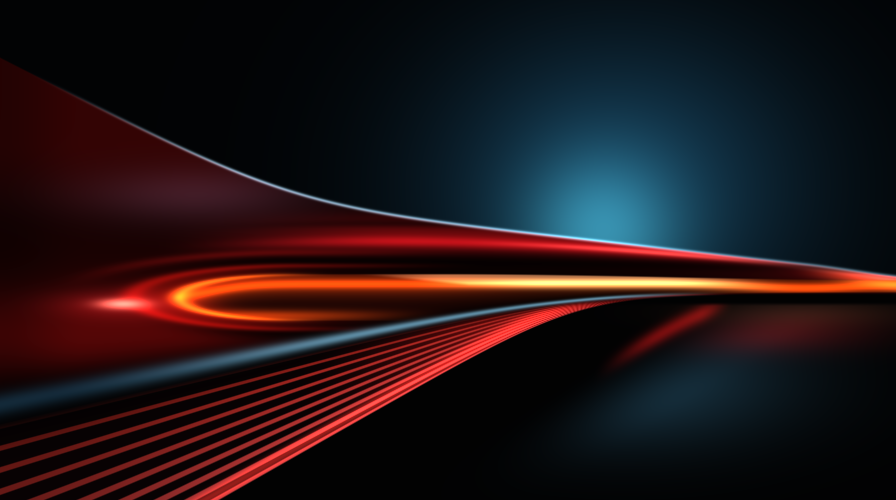
Give the GLSL for this background, as a Shadertoy shader.

```glsl
// Glossy red swoosh with a molten slit and striped ribbon, lit by a teal glow.

float glow(float d, float w) { return exp(-d * d / (w * w)); }

// Smooth minimum of two heights, rounded over k.
float softMin(float a, float b, float k) {
    return min(a, b) - k * log(1.0 + exp(-abs(a - b) / k));
}

// Heights of the main contours at a given x.
float bodyTop(float x) {
    return 0.651 - 0.2 * x + 0.0454 * log(1.0 + exp((0.324 - x) / 0.063))
         - 0.004 * smoothstep(0.9, 1.0, x);
}
float railHeight(float x) { return softMin(0.186 + 0.36 * x, 0.415, 0.026); }
float ribbonEdge(float x) { return softMin(1.02 * x - 0.249, 0.412, 0.047); }

vec3 backdrop(vec2 p) {
    vec3 col = vec3(0.006, 0.011, 0.017);
    col += vec3(0.07, 0.22, 0.31) * exp(-dot((p - vec2(0.69, 0.63)) / vec2(0.21, 0.31),
                                             (p - vec2(0.69, 0.63)) / vec2(0.21, 0.31)));
    float core = length((p - vec2(0.672, 0.53)) / vec2(0.085, 0.15));
    return col + vec3(0.15, 0.36, 0.39) * exp(-core * core);
}

vec3 body(vec2 p, float top) {
    // Broad lacquer shading, darker toward the right.
    float red = 0.09 + 0.11 * smoothstep(0.54, 0.72, p.y) + 0.24 * glow(p.y - 0.33, 0.09);
    red *= mix(1.0, 0.22, smoothstep(0.2, 0.5, p.x)) * mix(0.7, 1.0, smoothstep(0.0, 0.1, p.x));
    vec3 col = red * vec3(1.0, 0.07, 0.07);
    col += vec3(0.13, 0.10, 0.14) * glow(p.y - 0.61, 0.055) * glow(p.x - 0.22, 0.13);

    // Bright fold below the upper contour.
    float fold = p.y - 0.517 + 0.23 * (p.x - 0.42) * (p.x - 0.42);
    float along = smoothstep(0.17, 0.47, p.x);
    col += along * (vec3(0.38, 0.03, 0.04) * glow(fold - 0.012, 0.038)
                  + vec3(0.40, 0.04, 0.06) * glow(fold, 0.011));
    col *= 1.0 - 0.45 * along * glow(fold - 0.036, 0.008);
    col += vec3(0.4, 0.25, 0.22) * glow(fold, 0.005) * smoothstep(0.5, 0.75, p.x);

    // Rings around the slit.
    float mid = 0.405 - 0.012 * smoothstep(0.5, 1.0, p.x);
    float e = length(vec2(max(0.33 - p.x, 0.0) / 0.135, (p.y - mid) / 0.047));
    float leftSide = 1.0 - smoothstep(0.25, 0.55, p.x);
    col *= 1.0 - 0.75 * glow(e - 1.5, 0.32) * smoothstep(0.14, 0.32, p.x);
    col += vec3(0.36, 0.03, 0.02) * glow(e - 1.35, 0.11) * leftSide;
    col += vec3(0.22, 0.02, 0.02) * glow(e - 1.9, 0.15) * leftSide * smoothstep(0.42, 0.5, p.y);

    // Slit interior with a tan upper band and a dark wedge.
    float inside = 1.0 - smoothstep(0.94, 1.04, e);
    vec3 slit = vec3(0.10, 0.016, 0.01) * (1.0 - 0.7 * smoothstep(0.4, 0.7, p.x));
    float wedge = 0.452 - 0.17 * (p.x - 0.4);
    float tan1 = smoothstep(-0.004, 0.004, p.y - max(wedge, 0.431))
               * smoothstep(0.38, 0.5, p.x) * (1.0 - smoothstep(0.72, 0.88, p.x));
    slit += vec3(0.44, 0.35, 0.25) * tan1;

    // Molten streak, white hot past the middle.
    float streak = p.y - 0.432 + 0.028 * glow(p.x - 0.18, 0.07) + 0.008 * glow(p.x - 0.9, 0.08);
    float hot = smoothstep(0.45, 0.62, p.x) * (1.0 - smoothstep(0.75, 0.9, p.x));
    slit += mix(vec3(0.72, 0.22, 0.03), vec3(1.0, 0.78, 0.42), hot) * glow(streak, 0.009);
    slit += vec3(0.40, 0.12, 0.02) * glow(streak, 0.024) * (1.0 - 0.4 * hot);
    slit += vec3(0.62, 0.20, 0.03) * glow(p.y - 0.368, 0.012) * (1.0 - smoothstep(0.28, 0.52, p.x));
    col = mix(col, slit, inside);

    // Glowing rim at the tip and the small specular flare.
    float tip = 1.0 - smoothstep(0.2, 0.38, p.x);
    col += tip * (vec3(0.95, 0.45, 0.10) * glow(e - 0.97, 0.08) + vec3(0.28, 0.03, 0.01) * glow(e - 1.0, 0.3));
    vec2 flare = (p - vec2(0.137, 0.392)) / vec2(0.026, 0.010);
    col += vec3(0.95, 0.62, 0.52) * exp(-dot(flare, flare));
    col += vec3(0.30, 0.05, 0.06) * exp(-0.13 * dot(flare, flare));
    col += vec3(0.6, 0.3, 0.12) * glow(p.y - top + 0.016, 0.012) * smoothstep(0.88, 1.0, p.x);
    return col;
}

vec3 ribbon(vec2 p, float rail, float edge) {
    float t = (rail - p.y) / max(rail - edge, 0.003);
    float lanes = t * 10.0 - 0.4;
    float aa = clamp(fwidth(lanes), 0.01, 0.5);
    float halfWidth = 0.08 + 0.13 * t;
    float line = 1.0 - smoothstep(halfWidth - 0.5 * aa, halfWidth + aa, abs(fract(lanes) - 0.5));
    vec3 ink = mix(vec3(0.55, 0.10, 0.07), vec3(0.72, 0.23, 0.23), t) * mix(0.65, 1.15, smoothstep(0.0, 0.5, p.x));
    vec3 col = mix(vec3(0.03, 0.008, 0.012), vec3(0.52, 0.05, 0.05), smoothstep(0.32, 0.68, p.x));
    col = mix(col, ink, line * smoothstep(0.06, 0.14, t) * (1.0 - smoothstep(0.6, 0.74, p.x)));
    col += vec3(0.55, 0.11, 0.09) * glow(p.y - edge - 0.016, 0.014) * (1.0 - smoothstep(0.55, 0.75, p.x));
    return col * (1.0 - 0.8 * smoothstep(0.74, 0.83, p.x));
}

vec3 floorReflection(vec2 p) {
    float lit = smoothstep(-0.03, 0.14, p.x - 0.5 - 0.88 * (p.y - 0.05));
    vec3 col = vec3(0.09, 0.20, 0.26) * glow(p.x - 0.70, 0.18) * glow(p.y - 0.24, 0.13) * lit;
    float arc = p.y - 0.39 + 0.7 * (0.807 - p.x) + 2.0 * (0.807 - p.x) * (0.807 - p.x);
    col += vec3(0.45, 0.04, 0.04) * glow(arc, 0.018) * smoothstep(0.66, 0.74, p.x) * (1.0 - smoothstep(0.78, 0.82, p.x));
    col += vec3(0.27, 0.025, 0.025) * glow(p.x - 0.83, 0.13) * glow(p.y - 0.335, 0.04) * lit;
    col += vec3(0.13, 0.07, 0.04) * glow(p.x - 0.9, 0.12) * glow(p.y - 0.375, 0.03);
    return vec3(0.006, 0.007, 0.009) + col * (1.0 - smoothstep(0.387, 0.397, p.y));
}

void mainImage(out vec4 fragColor, in vec2 fragCoord) {
    vec2 p = fragCoord / iResolution.xy;
    float px = 1.2 / iResolution.y;
    float top = bodyTop(p.x), rail = railHeight(p.x), edge = ribbonEdge(p.x);

    // Layers from back to front.
    vec3 col = mix(backdrop(p), body(p, top), smoothstep(px, -px, p.y - top));
    float rimLight = smoothstep(0.02, 0.3, p.x) * (1.0 - 0.4 * smoothstep(0.5, 0.9, p.x));
    col += vec3(0.48, 0.62, 0.70) * glow(p.y - top, 0.0035) * rimLight;
    col = mix(col, ribbon(p, rail, edge), smoothstep(px, -px, p.y - rail));
    col = mix(col, floorReflection(p), smoothstep(px, -px, p.y - edge));

    // Blue steel rail inside a dark groove.
    float width = mix(0.034, 0.005, smoothstep(-0.1, 0.68, p.x));
    float fade = 1.0 - smoothstep(0.66, 0.82, p.x);
    col *= 1.0 - 0.93 * fade * glow(p.y - rail, width * 1.7);
    vec3 steel = mix(vec3(0.07, 0.16, 0.22), vec3(0.36, 0.54, 0.63), smoothstep(0.05, 0.42, p.x));
    col += steel * fade * glow(p.y - rail - 0.15 * width, width * 0.7);

    fragColor = vec4(clamp(col, 0.0, 1.0), 1.0);
}
```
